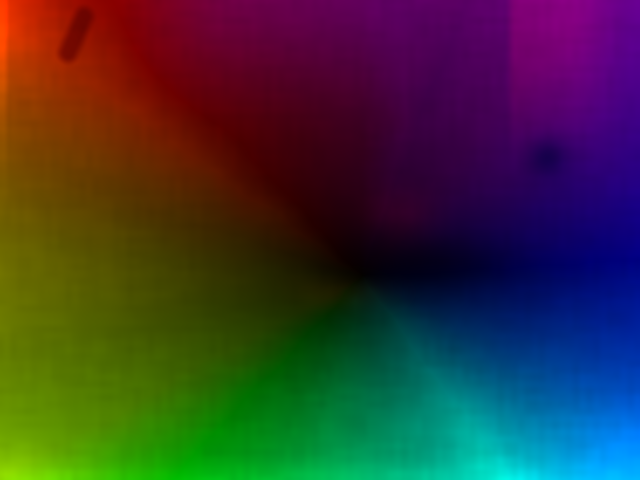
This background is drawn by a WebGL 2 fragment shader. Its source:

```glsl
#version 300 es
precision highp float;
// Dark colour wheel of soft, blended hues glowing brighter toward the canvas edges.
uniform vec2 u_resolution;
out vec4 fragColor;

#define ASPECT 1.33333
#define CENTER vec2(0.750, 0.422)
#define FALLOFF 0.80
#define BRIGHTNESS 0.92
#define WARP 0.022
#define GRAIN 0.05

// Wheel stops: angle in degrees, hue in degrees, gain in brightness.
const vec3 STOPS[16] = vec3[16](
  vec3(0, 236, 0.88),   vec3(35, 274, 0.78),  vec3(50, 288, 0.70),  vec3(69, 294, 0.64),
  vec3(90, 328, 0.64),  vec3(133, 361, 0.72), vec3(144, 374, 0.85), vec3(162, 398, 0.62),
  vec3(175, 417, 0.58), vec3(193, 433, 0.67), vec3(209, 444, 0.84), vec3(227, 480, 1.13),
  vec3(260, 507, 1.45), vec3(305, 537, 1.38), vec3(335, 574, 1.20), vec3(360, 596, 0.88));

float hash(vec2 p) {
  p = fract(p * vec2(0.1031, 0.1137));
  p += dot(p, p.yx + 33.33);
  return fract((p.x + p.y) * p.x * 17.0);
}

float noise(vec2 p) {
  vec2 i = floor(p), f = fract(p);
  f = f * f * (3.0 - 2.0 * f);
  return mix(mix(hash(i), hash(i + vec2(1, 0)), f.x),
             mix(hash(i + vec2(0, 1)), hash(i + vec2(1, 1)), f.x), f.y);
}

float fbm(vec2 p) {
  float sum = 0.0, amp = 0.5;
  for (int i = 0; i < 3; i++) {
    sum += amp * noise(p);
    p = p * 2.0 + 7.3;
    amp *= 0.5;
  }
  return sum;
}

vec3 hueColor(float degrees360) {
  vec3 k = mod(degrees360 / 60.0 + vec3(0, 4, 2), 6.0);
  return clamp(abs(k - 3.0) - 1.0, 0.0, 1.0);
}

// Soft elliptical spot with the given centre and radii.
float glow(vec2 p, vec2 c, vec2 radii) {
  vec2 d = (p - c) / radii;
  return exp(-dot(d, d));
}

float segment(vec2 p, vec2 a, vec2 b) {
  vec2 d = b - a;
  return length(p - a - d * clamp(dot(p - a, d) / dot(d, d), 0.0, 1.0));
}

vec3 wheel(vec2 p) {
  vec2 warp = vec2(fbm(p * 16.0), fbm(p * 16.0 + 41.0)) - 0.44;
  vec2 d = p - CENTER + WARP * warp;
  float angle = mod(degrees(atan(d.y, d.x)), 360.0);
  vec3 stop = STOPS[0];
  for (int i = 1; i < 16; i++) {
    float t = (angle - STOPS[i - 1].x) / (STOPS[i].x - STOPS[i - 1].x);
    stop = mix(stop, STOPS[i], clamp(t, 0.0, 1.0));
  }
  // The top edge leans from red toward magenta.
  float lean = smoothstep(0.70, 1.0, p.y) * smoothstep(0.22, 0.50, p.x)
             * (1.0 - smoothstep(0.75, 1.0, p.x));
  return hueColor(stop.y - 24.0 * lean) * stop.z * BRIGHTNESS * pow(length(d), FALLOFF);
}

void main() {
  vec2 p = gl_FragCoord.xy / u_resolution * vec2(ASPECT, 1.0);
  vec3 color = wheel(p);

  // Shadows: navy lobe, dark spot and slanted red streak.
  color *= 1.0 - 0.45 * glow(p, vec2(0.90, 0.45), vec2(0.16, 0.055));
  color *= 1.0 - vec3(0.65, 0.0, 0.25) * glow(p, vec2(1.14, 0.672), vec2(0.04));
  float streak = segment(p, vec2(0.142, 0.89), vec2(0.175, 0.965));
  color *= 1.0 - vec3(0.28, 0.7, 0.0) * (1.0 - smoothstep(0.008, 0.030, streak));

  // Magenta panel at the upper right, with a crisp left side.
  float panel = smoothstep(1.050, 1.075, p.x) * (1.0 - smoothstep(1.18, 1.32, p.x))
              * smoothstep(0.60, 0.95, p.y);
  color += vec3(0.13, 0.0, 0.02) * panel;
  color += vec3(0.07, 0.0, 0.01) * glow(p, vec2(0.83, 0.56), vec2(0.07, 0.05));

  // Corner lights, teal ray and olive haze beside the centre.
  color += vec3(0.20, 0.04, 0.0) * glow(p, vec2(0.0, 0.96), vec2(0.09, 0.12));
  color += vec3(0.10, 0.10, 0.0) * glow(p, vec2(0.0, 0.0), vec2(0.16, 0.08));
  color += vec3(0.0, 0.08, 0.22) * glow(p, vec2(1.34, 0.06), vec2(0.16, 0.08));
  float ray = segment(p, vec2(0.90, 0.26), vec2(1.04, 0.0));
  color += vec3(0.0, 0.09, 0.05) * exp(-ray * ray * 250.0) * smoothstep(0.32, 0.0, p.y);
  color += vec3(0.06, 0.03, 0.0) * glow(p, vec2(0.70, 0.39), vec2(0.09, 0.035));

  // Bright rims along the left and bottom edges.
  color *= 1.0 + 0.22 * (1.0 - smoothstep(0.006, 0.022, p.x)) * smoothstep(0.5, 0.9, p.y);
  color *= 1.0 + 0.12 * (1.0 - smoothstep(0.0, 0.06, p.y));

  // Faint cloth-like mottling.
  color *= 1.0 + GRAIN * (noise(p * vec2(70, 18)) + noise(p * vec2(18, 70)) - 1.0);
  fragColor = vec4(clamp(color, 0.0, 1.0), 1.0);
}
```
